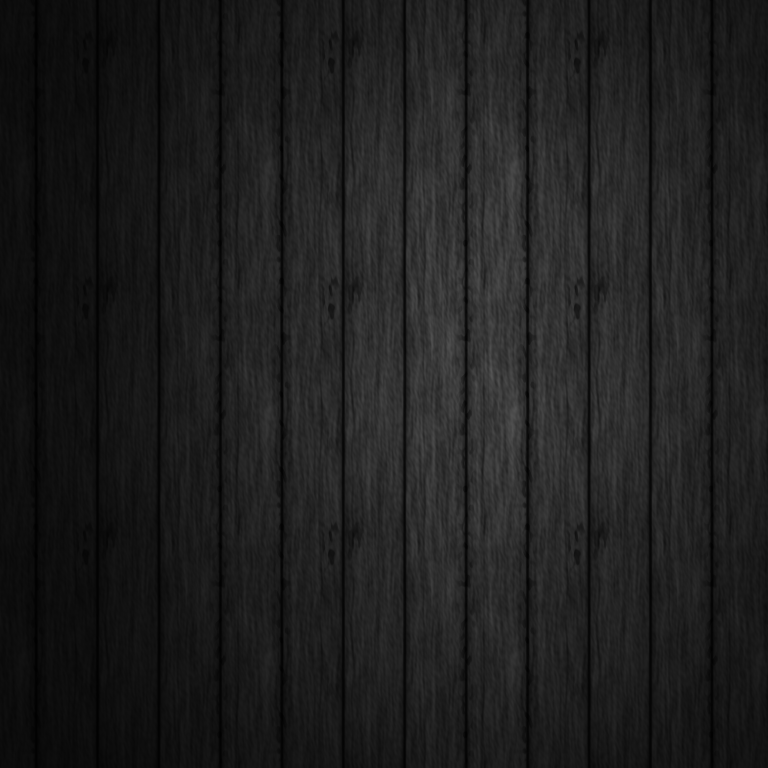
A WebGL 1 fragment shader for this texture:

```glsl
precision highp float;
// Dark vertical wooden planks with worn grain under a soft off-centre light.

uniform vec2 u_resolution;

const float TILE_SIZE = 0.32;             // the wood repeats in square tiles
const float PLANKS = 4.0;                 // planks across one tile
const float FIRST_SEAM = 0.047;
const float SEAM_HALF_WIDTH = 0.0017;
const float SEAM_SHADOW = 0.0038;
const vec4 CRACK_X = vec4(0.63, 0.15, 0.32, 0.28); // fine crack in each plank
const float CRACK_WIDTH = 0.0012;

const vec3 SHADE_COLOUR = vec3(0.036);    // wood far from the light
const vec3 LIT_COLOUR = vec3(0.222);      // wood at the heart of the light
const vec2 LIGHT_CENTRE = vec2(0.63, 0.56);
const vec2 LIGHT_RADIUS = vec2(0.40, 0.55);

const float FIBRE_CONTRAST = 0.34;
const float STREAK_CONTRAST = 0.26;
const float SPECKLE_CONTRAST = 0.24;
const float KNOT_DARKNESS = 0.55;
const float CHIP_DARKNESS = 0.65;

vec2 gradient(vec2 cell, vec2 period) {
  cell = mod(cell + 0.5, period);
  float angle = 6.2832 * fract(sin(dot(cell, vec2(127.1, 311.7))) * 43758.5);
  return vec2(cos(angle), sin(angle));
}

// Gradient noise that wraps after a whole number of cells, about -0.7 to 0.7.
float tiledNoise(vec2 tile, vec2 period) {
  vec2 p = tile * period;
  vec2 cell = floor(p);
  vec2 f = p - cell;
  vec2 s = f * f * f * (f * (f * 6.0 - 15.0) + 10.0);
  vec2 e = vec2(1.0, 0.0);
  float a = dot(gradient(cell, period), f);
  float b = dot(gradient(cell + e.xy, period), f - e.xy);
  float c = dot(gradient(cell + e.yx, period), f - e.yx);
  float d = dot(gradient(cell + e.xx, period), f - e.xx);
  return mix(mix(a, b, s.x), mix(c, d, s.x), s.y);
}

// Picks the entry of a four-plank list.
float forPlank(vec4 list, float plank) {
  return dot(list, vec4(equal(vec4(plank), vec4(0.0, 1.0, 2.0, 3.0))));
}

// Soft oval mask that wraps with the tile.
float ovalMask(vec2 tile, vec2 centre, vec2 radius) {
  vec2 d = (fract(tile - centre + 0.5) - 0.5) / radius;
  return exp(-dot(d, d));
}

float grain(vec2 tile) {
  float fibre = tiledNoise(tile, vec2(72.0, 5.0));
  fibre += 0.6 * tiledNoise(tile + 0.37, vec2(96.0, 14.0));
  float streak = tiledNoise(tile, vec2(24.0, 2.0));
  streak += 0.6 * tiledNoise(tile + 0.61, vec2(34.0, 6.0));
  float speckle = tiledNoise(tile + vec2(0.0, tile.x), vec2(80.0, 48.0));
  return 1.0 + FIBRE_CONTRAST * fibre + STREAK_CONTRAST * streak
    + SPECKLE_CONTRAST * speckle;
}

// Dark knots on the first two planks, chips beside the last two seams.
float wear(vec2 tile, float seamDistance) {
  float blotch = tiledNoise(tile, vec2(34.0, 11.0));
  blotch += 0.4 * tiledNoise(tile, vec2(68.0, 34.0));
  float knotZone = ovalMask(tile, vec2(0.195, 0.90), vec2(0.04, 0.16));
  knotZone += 0.8 * ovalMask(tile, vec2(0.30, 0.91), vec2(0.04, 0.11));
  knotZone += 0.4 * ovalMask(tile, vec2(0.20, 0.35), vec2(0.05, 0.12));
  float knots = smoothstep(0.0, 0.3, blotch + 0.35 * knotZone - 0.25)
    * min(knotZone, 1.0);

  float chipNoise = tiledNoise(tile + 0.23, vec2(44.0, 26.0));
  float nearSeam = exp(-seamDistance / 0.006);
  float chippedSide = smoothstep(0.62, 0.72, tile.x)
    + 1.0 - smoothstep(0.03, 0.06, tile.x);
  float chips = smoothstep(0.05, 0.3, chipNoise) * nearSeam * chippedSide;
  return (1.0 - KNOT_DARKNESS * knots) * (1.0 - CHIP_DARKNESS * chips);
}

void main() {
  vec2 uv = gl_FragCoord.xy / u_resolution;
  float pixel = 1.0 / u_resolution.x;

  // Place within the tile and the plank
  vec2 tile = fract(vec2(uv.x - FIRST_SEAM, uv.y) / TILE_SIZE);
  float plank = min(floor(tile.x * PLANKS), PLANKS - 1.0);
  float plankX = fract(tile.x * PLANKS);
  float plankWidth = TILE_SIZE / PLANKS;
  float seamDistance = min(plankX, 1.0 - plankX) * plankWidth;

  // Grain bends gently along each plank and differs between planks
  float bend = 0.012 * tiledNoise(tile, vec2(8.0, 5.0));
  vec2 grainTile = tile + vec2(bend, 0.29 * plank);
  float wood = grain(grainTile) * wear(tile, seamDistance);
  wood *= 1.0 + forPlank(vec4(-0.04, -0.02, 0.03, 0.05), plank);

  // Fine crack, broken up along its length
  float crackX = forPlank(CRACK_X, plank) + 0.06 * tiledNoise(tile, vec2(4.0, 6.0));
  float crack = 1.0 - smoothstep(0.0, CRACK_WIDTH + pixel,
    abs(plankX - crackX) * plankWidth);
  wood *= 1.0 - crack * (0.22 + 0.25 * tiledNoise(tile, vec2(4.0, 9.0)));

  // Seam line with a soft shadow on both sides
  float seam = 1.0 - smoothstep(SEAM_HALF_WIDTH - pixel,
    SEAM_HALF_WIDTH + pixel, seamDistance);
  wood *= 1.0 - 0.5 * exp(-seamDistance / SEAM_SHADOW);
  wood *= 1.0 - 0.65 * seam;

  // Light pool
  vec2 fromLight = (uv - LIGHT_CENTRE) / LIGHT_RADIUS;
  float light = exp(-dot(fromLight, fromLight));
  gl_FragColor = vec4(mix(SHADE_COLOUR, LIT_COLOUR, light) * wood, 1.0);
}
```
